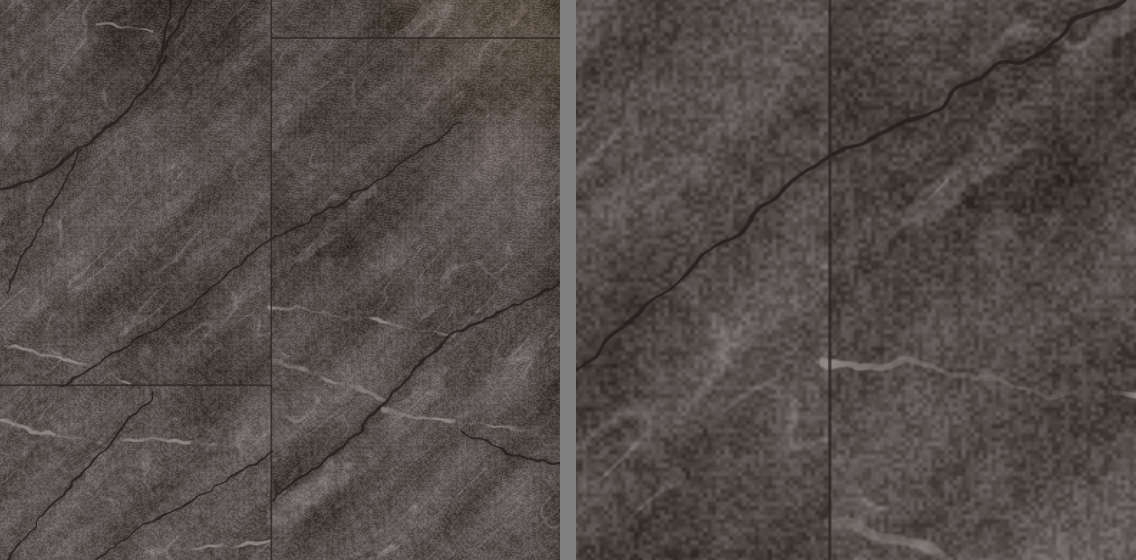
Left, the full canvas; right, a detail of the centre.
This texture is drawn by a Shadertoy shader. Its source:

```glsl
// Dark slate-like stone tiles in tall 1:2 running bond, separated by hairline seams.
// Streaked noise and grain form the stone; bent, noise-warped curves form the dark
// cracks, the broken pale mineral veins and the dusty bands beside them.

const vec2 TILE_SIZE = vec2(0.62, 1.24);
const vec2 SEAM_CORNER = vec2(0.4844, 0.932);
const float SEAM_WIDTH = 0.0018;
const float GRAIN_ANGLE = 0.76;

const vec3 STONE = vec3(0.330, 0.302, 0.290);
const vec3 TONE_RANGE = vec3(0.23, 0.22, 0.24);
const vec3 CRACK_COLOR = vec3(0.135, 0.118, 0.108);
const vec3 VEIN_COLOR = vec3(0.60, 0.57, 0.56);
const vec3 SEAM_COLOR = vec3(0.17, 0.15, 0.14);
const vec3 WARM_TINT = vec3(0.045, 0.030, 0.005);

// Curve ends (start, end), then bend and half width of each
const int CRACKS = 11;
const vec4 CRACK_ENDS[CRACKS] = vec4[CRACKS](
    vec4(0.0, 0.659, 0.30, 0.90), vec4(0.285, 0.885, 0.315, 1.02),
    vec4(0.27, 0.87, 0.35, 1.01), vec4(0.01, 0.48, 0.15, 0.73),
    vec4(0.105, 0.312, 0.484, 0.575), vec4(0.01, 0.0, 0.27, 0.30),
    vec4(0.17, 0.005, 0.484, 0.19), vec4(0.484, 0.575, 0.82, 0.78),
    vec4(0.484, 0.108, 0.80, 0.40), vec4(0.80, 0.40, 1.02, 0.505),
    vec4(0.82, 0.23, 1.02, 0.168));
const vec2 CRACK_SHAPE[CRACKS] = vec2[CRACKS](
    vec2(-0.035, 0.0028), vec2(0.0, 0.0022), vec2(0.0, 0.0014), vec2(0.004, 0.0012),
    vec2(-0.016, 0.0015), vec2(0.0, 0.0014), vec2(0.0, 0.0018), vec2(-0.010, 0.0016),
    vec2(-0.012, 0.0024), vec2(0.0, 0.0022), vec2(-0.010, 0.0017));

const int VEINS = 8;
const vec4 VEIN_ENDS[VEINS] = vec4[VEINS](
    vec4(0.0, 0.385, 0.23, 0.315), vec4(0.0, 0.25, 0.18, 0.212),
    vec4(0.20, 0.22, 0.39, 0.205), vec4(0.484, 0.352, 0.68, 0.28),
    vec4(0.68, 0.265, 0.97, 0.235), vec4(0.484, 0.447, 0.80, 0.40),
    vec4(0.17, 0.96, 0.27, 0.945), vec4(0.30, 0.02, 0.484, 0.03));
const vec2 VEIN_SHAPE[VEINS] = vec2[VEINS](
    vec2(0.008, 0.0022), vec2(-0.004, 0.0034), vec2(0.0, 0.0026), vec2(0.010, 0.0042),
    vec2(-0.005, 0.0026), vec2(0.012, 0.0022), vec2(0.0, 0.0017), vec2(0.0, 0.0018));

const int BANDS = 2;
const vec4 BAND_ENDS[BANDS] = vec4[BANDS](
    vec4(0.49, 0.075, 0.77, 0.31), vec4(0.49, 0.51, 0.66, 0.66));
const vec2 BAND_SHAPE[BANDS] = vec2[BANDS](vec2(-0.012, 0.030), vec2(-0.01, 0.013));

float hash(vec2 p) {
    return fract(sin(dot(p, vec2(127.1, 311.7))) * 43758.5453);
}

float noise(vec2 p) {
    vec2 i = floor(p), f = fract(p);
    f = f * f * (3.0 - 2.0 * f);
    return mix(mix(hash(i), hash(i + vec2(1, 0)), f.x),
               mix(hash(i + vec2(0, 1)), hash(i + vec2(1, 1)), f.x), f.y);
}

float fbm(vec2 p) {
    float sum = 0.0, weight = 0.5;
    for (int i = 0; i < 5; i++) {
        sum += weight * noise(p);
        p = 2.03 * p + 17.3;
        weight *= 0.5;
    }
    return sum / 0.97;
}

// Distance to a segment bowed sideways by "bend"
float curveDistance(vec2 p, vec4 ends, float bend) {
    vec2 axis = ends.zw - ends.xy, r = p - ends.xy;
    float len = length(axis);
    vec2 dir = axis / len;
    float along = dot(r, dir), across = dir.x * r.y - dir.y * r.x;
    float t = clamp(along / len, 0.0, 1.0);
    return length(vec2(across - 4.0 * bend * t * (1.0 - t), along - t * len));
}

float line(float d, float halfWidth, float pixel) {
    return 1.0 - smoothstep(0.4 * halfWidth, halfWidth + pixel, d);
}

void mainImage(out vec4 fragColor, in vec2 fragCoord) {
    float pixel = 1.0 / iResolution.y;
    vec2 p = fragCoord * pixel;

    // Running-bond cell and distance to its nearest seam
    vec2 cell = (p - SEAM_CORNER) / TILE_SIZE;
    cell.y += 0.5 * mod(floor(cell.x), 2.0);
    vec2 edge = (0.5 - abs(fract(cell) - 0.5)) * TILE_SIZE;
    float seed = 20.0 * hash(floor(cell) + 3.0);

    // Diagonal streaks, clouds and fine grain
    float c = cos(GRAIN_ANGLE), s = sin(GRAIN_ANGLE);
    vec2 q = vec2(c * p.x + s * p.y, c * p.y - s * p.x) + seed;
    float tone = 1.0 * (fbm(q * vec2(5.0, 19.0)) - 0.5) + 0.6 * (fbm(q * 7.0) - 0.5);
    tone += 0.65 * (noise(p * 390.0) - 0.5) + 0.5 * (fbm(p * 95.0) - 0.5);

    // Uneven light: brighter lower left, dim top and right edge
    tone += 0.20 * (1.0 - smoothstep(0.0, 0.75, length(p * vec2(0.8, 1.0))));
    tone -= 0.10 * smoothstep(0.6, 1.0, p.y) + 0.22 * smoothstep(0.94, 1.0, p.x);

    // Short pale scratches along the streaks
    float scratch = 1.0 - smoothstep(0.0, 0.07, abs(noise(q * vec2(14.0, 42.0)) - 0.5));
    tone += 0.38 * scratch * smoothstep(0.5, 0.8, noise(q * 23.0 + 5.0));

    // Warped position gives every curve a ragged path
    vec2 warp = 0.018 * (vec2(fbm(p * 15.0), fbm(p * 15.0 + 31.0)) - 0.5);
    warp += 0.007 * (vec2(noise(p * 70.0), noise(p * 70.0 + 9.0)) - 0.5);
    vec2 w = p + warp;
    float wear = noise(p * 34.0 + 2.0);

    for (int i = 0; i < BANDS; i++) {
        float d = curveDistance(w, BAND_ENDS[i], BAND_SHAPE[i].x);
        float dust = 1.0 - smoothstep(0.6, 1.0, d / BAND_SHAPE[i].y + 0.7 * (wear - 0.5));
        tone += 0.34 * dust * (0.4 + wear);
    }
    vec3 color = STONE + tone * TONE_RANGE;
    color += WARM_TINT * (1.0 - smoothstep(0.0, 0.4, length(p - vec2(0.95, 1.0))));

    float vein = 0.0, crack = 0.0;
    for (int i = 0; i < VEINS; i++) {
        float d = curveDistance(w, VEIN_ENDS[i], VEIN_SHAPE[i].x);
        vein = max(vein, line(d, VEIN_SHAPE[i].y * (0.3 + 1.2 * wear), pixel));
    }
    for (int i = 0; i < CRACKS; i++) {
        float d = curveDistance(w, CRACK_ENDS[i], CRACK_SHAPE[i].x);
        float width = CRACK_SHAPE[i].y * (0.5 + 0.8 * wear);
        crack = max(crack, max(line(d, width, pixel), 0.35 * exp(-d / (2.5 * width))));
    }
    // Scattered hairline cracks
    float hair = 1.0 - smoothstep(0.0, 0.012, abs(fbm(q * vec2(2.5, 8.0) + 40.0) - 0.5));
    crack = max(crack, 0.4 * hair * smoothstep(0.5, 0.75, noise(q * 6.0 + 11.0)));

    color = mix(color, VEIN_COLOR, vein * (0.12 + 0.7 * smoothstep(0.25, 0.8, wear)));
    color = mix(color, CRACK_COLOR, 0.85 * crack);
    color = mix(color, SEAM_COLOR, 0.8 * line(min(edge.x, edge.y), 0.5 * SEAM_WIDTH, pixel));
    fragColor = vec4(clamp(color, 0.0, 1.0), 1.0);
}
```
